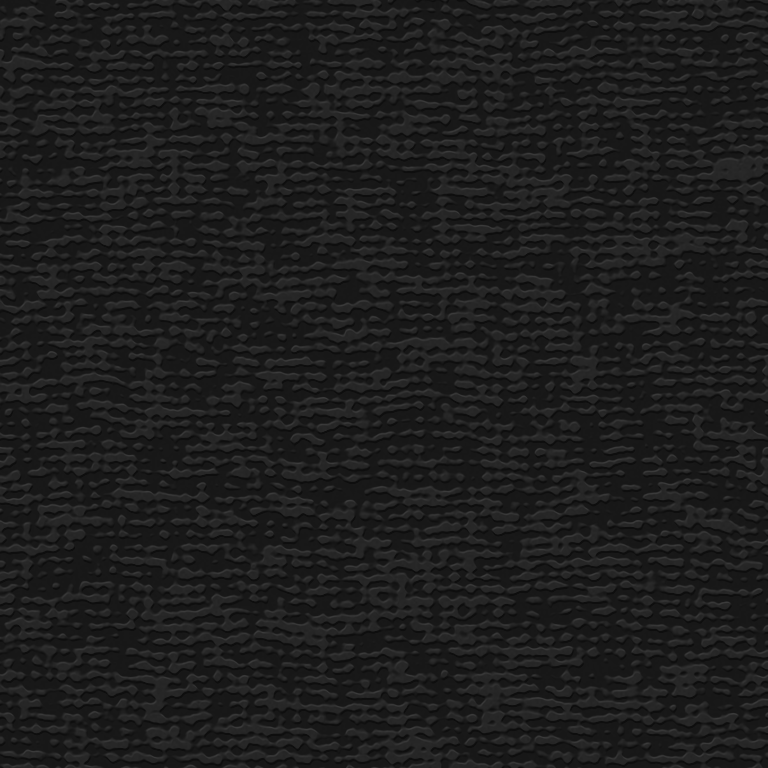
A WebGL 2 fragment shader for this texture:

```glsl
#version 300 es
precision highp float;
// Dark woven cloth: rows and columns of small raised knots on a near-black base.
// Two warped waves plus noise form a height field, cut into soft plateaus
// and lit from above, slightly from the left.

uniform vec2 u_resolution;
out vec4 fragColor;

const float TAU = 6.28319;
const vec2 THREADS = vec2(57.0, 60.0);       // knots across and up the canvas
const vec2 LIGHT_STEP = vec2(-0.0006, 0.0020);
const float BASE_TONE = 0.092;
const float KNOT_TONE = 0.058;
const float RELIEF = 0.080;

float hash(vec2 cell) {
    vec3 q = fract(cell.xyx * 0.1031);
    q += dot(q, q.yzx + 33.33);
    return fract((q.x + q.y) * q.z);
}

// Smooth value noise from -1 to 1.
float noise(vec2 p) {
    vec2 cell = floor(p);
    vec2 f = fract(p);
    f = f * f * (3.0 - 2.0 * f);
    float low = mix(hash(cell), hash(cell + vec2(1.0, 0.0)), f.x);
    float high = mix(hash(cell + vec2(0.0, 1.0)), hash(cell + 1.0), f.x);
    return 2.0 * mix(low, high, f.y) - 1.0;
}

// Thread coordinates with uneven spacing and small wobbles.
vec2 warpThreads(vec2 p) {
    vec2 drift = vec2(noise(p * vec2(7.0, 11.0) + 17.0), noise(p * vec2(9.0, 6.0) + 53.0));
    vec2 wobble = vec2(noise(p * 43.0 + 81.0), noise(p * vec2(48.0, 30.0) + 127.0));
    return p * THREADS + 0.40 * drift + 0.22 * wobble;
}

// Height of the cloth: 0 in the gaps, 1 on top of the knots.
float clothHeight(vec2 p, float softness) {
    vec2 wave = cos(TAU * warpThreads(p));
    float weave = 0.52 * wave.y + 0.27 * wave.x;
    float grain = 0.80 * noise(p * vec2(88.0, 104.0) + 211.0);
    float fine = 0.28 * noise(p * vec2(170.0, 190.0) + 307.0);
    float clumps = 0.34 * noise(p * vec2(31.0, 37.0) + 401.0);
    float runs = 0.30 * noise(p * vec2(11.0, 60.0) + 503.0);
    float field = weave + grain + fine + clumps + runs;
    return smoothstep(0.20 - softness, 0.20 + softness, field);
}

void main() {
    vec2 p = gl_FragCoord.xy / u_resolution.y;
    float softness = max(0.40, 170.0 / u_resolution.y);

    // Slope toward the light brightens upper rims and shades lower ones.
    float height = clothHeight(p, softness);
    float slope = height - clothHeight(p + LIGHT_STEP, softness);

    float speckle = 0.006 * noise(p * 330.0 + 601.0);
    float tone = BASE_TONE + KNOT_TONE * height + RELIEF * slope;
    tone += speckle * (0.4 + height);
    fragColor = vec4(vec3(clamp(tone, 0.055, 0.26)), 1.0);
}
```
